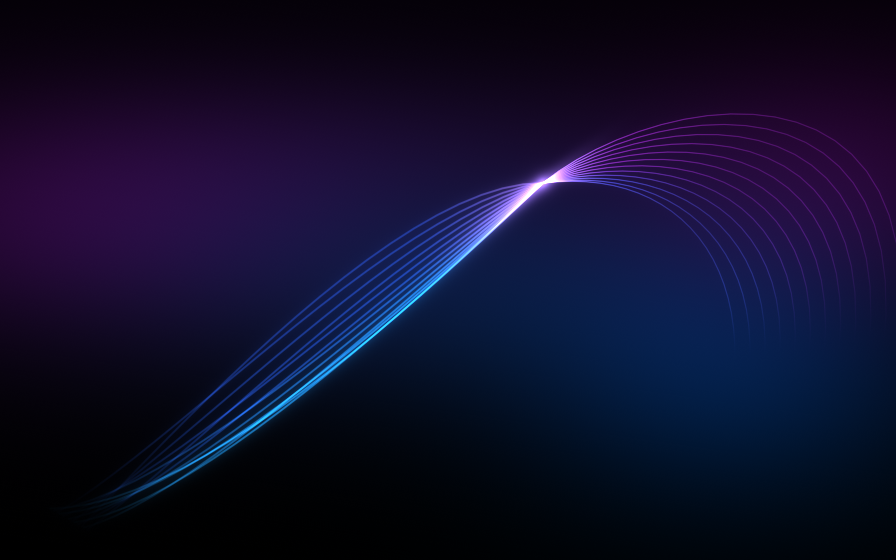
A Shadertoy shader for this background:

```glsl
// Twisting ribbon of glowing strands, cyan to violet, over a dark blue and purple haze.

const vec2 CANVAS = vec2(1.6, 1.0);
const int STRANDS = 12;
const int SEGMENTS = 22;
const vec2 NODE = vec2(0.969, 0.673);      // where all strands meet
const float LEFT_WIDTH = 0.0017;
const float RIGHT_WIDTH = 0.0008;

const vec3 NIGHT = vec3(0.012, 0.002, 0.022);
const vec3 MAGENTA = vec3(0.135, 0.012, 0.155);
const vec3 VIOLET = vec3(0.065, 0.02, 0.10);
const vec3 NAVY = vec3(0.015, 0.085, 0.18);
const vec3 BLUE = vec3(0.0, 0.105, 0.235);

const vec3 CYAN_LIGHT = vec3(0.13, 0.62, 0.95);
const vec3 BLUE_LIGHT = vec3(0.13, 0.32, 0.80);
const vec3 LILAC_LIGHT = vec3(0.70, 0.52, 1.0);
const vec3 PURPLE_LIGHT = vec3(0.50, 0.13, 0.62);
const vec3 INDIGO_LIGHT = vec3(0.22, 0.27, 0.70);

float hash(vec2 p) {
    return fract(sin(dot(p, vec2(41.3, 289.1))) * 4375.5);
}

// Soft elliptical cloud
float haze(vec2 p, vec2 center, vec2 radius) {
    vec2 q = (p - center) / radius;
    return exp(-dot(q, q));
}

vec2 bezier(vec2 a, vec2 b, vec2 c, vec2 d, float t) {
    float u = 1.0 - t;
    return u * u * u * a + 3.0 * u * t * (u * b + t * c) + t * t * t * d;
}

// Distance to a cubic curve (x) and the curve parameter there (y)
vec2 curveDistance(vec2 p, vec2 a, vec2 b, vec2 c, vec2 d) {
    vec2 nearest = vec2(1e3, 0.0);
    vec2 start = a;
    for (int i = 1; i <= SEGMENTS; i++) {
        vec2 end = bezier(a, b, c, d, float(i) / float(SEGMENTS));
        vec2 span = end - start;
        float h = clamp(dot(p - start, span) / dot(span, span), 0.0, 1.0);
        float dist = length(p - start - h * span);
        if (dist < nearest.x) nearest = vec2(dist, (float(i - 1) + h) / float(SEGMENTS));
        start = end;
    }
    return nearest;
}

float stroke(float dist, float width) {
    float soft = 0.75 / iResolution.y;
    return 1.0 - smoothstep(max(width - soft, 0.0), width + soft, dist);
}

vec3 background(vec2 p) {
    vec3 color = NIGHT * smoothstep(0.0, 0.6, p.y);
    color += MAGENTA * haze(p, vec2(0.10, 0.61), vec2(0.48, 0.21));
    color += VIOLET * haze(p, vec2(0.60, 0.74), vec2(0.60, 0.17));
    color += MAGENTA * haze(p, vec2(1.50, 0.68), vec2(0.42, 0.22));
    color += NAVY * haze(p, vec2(0.75, 0.50), vec2(0.58, 0.22));
    color += BLUE * haze(p, vec2(1.32, 0.33), vec2(0.40, 0.25));
    return color;
}

// Blue strands sweeping from the node down to the lower left tail
vec3 leftStrand(vec2 p, float s, float jitter) {
    float lift = pow(s, 1.7);
    vec2 b = mix(vec2(0.740, 0.454), vec2(0.719, 0.677), lift);
    vec2 c = mix(vec2(0.344, 0.092), vec2(0.323, 0.240), lift);
    vec2 tail = vec2(0.09 + 0.07 * jitter, 0.092 - 0.04 * jitter);
    vec2 hit = curveDistance(p, NODE, b, c, tail);
    vec3 color = mix(CYAN_LIGHT, BLUE_LIGHT, smoothstep(0.0, 0.45, lift));
    color = mix(LILAC_LIGHT, color, smoothstep(0.0, 0.3, hit.y));
    float power = mix(0.75, 0.5, s) * (1.0 - 0.97 * smoothstep(0.55, 0.98, hit.y));
    float light = stroke(hit.x, LEFT_WIDTH) * 0.75 + 0.11 * exp(-hit.x * 110.0);
    return color * power * light;
}

// Thin violet strands fanning out from the node over the right arch
vec3 rightStrand(vec2 p, float s) {
    float lift = pow(s, 1.3);
    vec2 b = vec2(1.167, mix(0.698, 0.833, lift));
    vec2 c = vec2(mix(1.317, 1.667, s), mix(0.583, 0.927, lift));
    vec2 foot = mix(vec2(1.3125, 0.354), vec2(1.604, 0.375), s);
    vec2 hit = curveDistance(p, NODE, b, c, foot);
    vec3 color = mix(INDIGO_LIGHT, PURPLE_LIGHT, smoothstep(0.15, 0.5, s));
    color = mix(LILAC_LIGHT, color, smoothstep(0.0, 0.22, hit.y));
    float power = mix(0.8, 0.3, smoothstep(0.05, 0.6, hit.y));
    power *= 1.0 - smoothstep(0.75, 1.0, hit.y);
    float light = stroke(hit.x, RIGHT_WIDTH) + 0.05 * exp(-hit.x * 130.0);
    return color * power * light;
}

void mainImage(out vec4 fragColor, in vec2 fragCoord) {
    vec2 p = fragCoord / iResolution.xy * CANVAS;
    vec3 color = background(p);

    for (int i = 0; i < STRANDS; i++) {
        float s = float(i) / float(STRANDS - 1);
        color += leftStrand(p, s, fract(float(i) * 0.618));
        color += rightStrand(p, s);
    }

    // Bright flare stretched along the ribbon at the node
    vec2 axis = normalize(vec2(0.8, 0.6));
    vec2 offset = p - NODE + axis * 0.04;
    vec2 flare = vec2(dot(offset, axis), dot(offset, vec2(-axis.y, axis.x)));
    color += LILAC_LIGHT * 0.3 * haze(flare, vec2(0.0), vec2(0.11, 0.014));

    // Fine grain against banding
    color += (hash(fragCoord) - 0.5) / 255.0;
    fragColor = vec4(clamp(color, 0.0, 1.0), 1.0);
}
```
